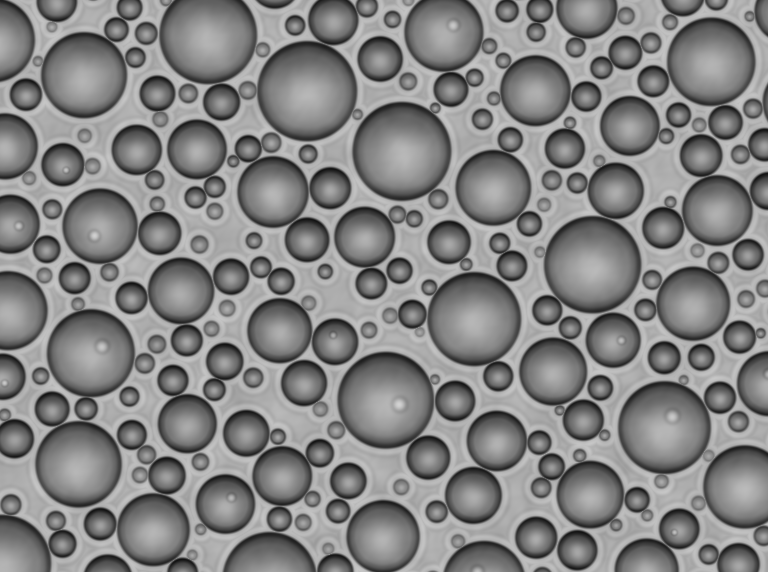
Write a WebGL 2 fragment shader that draws this texture.

```glsl
#version 300 es
precision highp float;
uniform vec2 u_resolution;
out vec4 fragColor;

const float BIG = 0.195, MEDIUM = 0.116, SMALL = 0.07;   // cell sizes

vec3 hash3(vec2 cell, float seed) {
  vec3 q = fract(cell.xyx * vec3(0.1031, 0.1030, 0.0973) + seed * 0.137);
  q += dot(q, q.yxz + 33.33);
  return fract((q.xxy + q.yzz) * q.zyx);
}

// Brick grid whose rows slide by a random amount
float rowShift(float row, float size) { return hash3(vec2(row, 7.0), size * 90.0).x; }

vec2 cellNear(vec2 p, float size, int k) {
  vec2 g = p / size - 0.5;
  float row = floor(g.y) + float(k >> 1);
  return vec2(floor(g.x - rowShift(row, size)) + float(k & 1), row);
}

vec2 cellPoint(vec2 cell, float size, vec2 f) {
  return (cell + vec2(rowShift(cell.y, size), 0.0) + f) * size;
}

float edgeRoom(vec2 f, float size) {
  vec2 room = 0.495 - abs(f - 0.5);
  return min(room.x, room.y) * size;
}

// Bubbles are (centre, radius, random); each size fills the gaps left by larger ones
vec4 bigBubble(vec2 cell) {
  vec3 h = hash3(cell, 1.0);
  float r = mix(0.26, 0.45, h.z);
  vec2 f = 0.5 + (h.xy * 2.0 - 1.0) * (0.49 - r);
  return vec4(cellPoint(cell, BIG, f), r * BIG, fract(h.x * 17.0 + h.y));
}

float bigGap(vec2 p) {
  float gap = 1.0;
  for (int k = 0; k < 4; k++) {
    vec4 b = bigBubble(cellNear(p, BIG, k));
    gap = min(gap, length(p - b.xy) - b.z);
  }
  return gap;
}

vec4 mediumBubble(vec2 cell) {
  vec4 best = vec4(0.0, 0.0, -1.0, 0.0);
  float limit = mix(0.036, 0.055, hash3(cell, 2.0).z);
  for (int i = 0; i < 7; i++) {
    vec3 h = hash3(cell, 3.0 + float(i) * 1.7);
    vec2 f = mix(vec2(0.2), vec2(0.8), h.xy);
    vec2 c = cellPoint(cell, MEDIUM, f);
    float r = min(limit, min(edgeRoom(f, MEDIUM), bigGap(c) - 0.001));
    if (r > max(best.z, 0.014)) best = vec4(c, r, h.z);
  }
  return best;
}

float mediumGap(vec2 p) {
  float gap = 1.0;
  for (int k = 0; k < 4; k++) {
    vec4 b = mediumBubble(cellNear(p, MEDIUM, k));
    gap = min(gap, length(p - b.xy) - b.z);
  }
  return gap;
}

vec4 smallBubble(vec2 cell) {
  vec4 best = vec4(0.0, 0.0, -1.0, 0.0);
  float limit = mix(0.012, 0.033, hash3(cell, 8.0).z);
  for (int i = 0; i < 3; i++) {
    vec3 h = hash3(cell, 9.0 + float(i) * 1.7);
    vec2 f = mix(vec2(0.2), vec2(0.8), h.xy);
    vec2 c = cellPoint(cell, SMALL, f);
    float r = min(limit, min(edgeRoom(f, SMALL), bigGap(c)));
    if (r > max(best.z, 0.008)) r = min(r, mediumGap(c));
    if (r > max(best.z, 0.008)) best = vec4(c, r, h.z);
  }
  return best;
}

void keepNearest(vec2 p, vec4 b, inout vec4 nearest, inout float dist) {
  float d = length(p - b.xy) - b.z;
  if (d < dist) { dist = d; nearest = b; }
}

float mottle(vec2 p) {
  float sum = 0.0, amp = 0.5;
  for (int i = 0; i < 4; i++) {
    p = mat2(0.8, 0.6, -0.6, 0.8) * p * 1.7 + 1.3;
    sum += amp * sin(p.x + 1.5 * sin(p.y)) * cos(p.y * 0.8);
    amp *= 0.7;
  }
  return sum;
}

float bubbleTone(vec2 q, float r, float rnd, float grain) {
  float t = length(q), large = smoothstep(0.02, 0.075, r);
  vec2 e = q + vec2(0.0, 0.1);
  float tone = mix(0.36, 0.44, large) + 0.27 * exp(-dot(e, e) * mix(4.5, 2.8, large));
  tone -= 0.12 * smoothstep(0.0, 0.9, q.y) + 0.11 * smoothstep(0.55, 0.97, -q.y);
  tone -= 0.18 * smoothstep(mix(0.6, 0.76, large), 0.97, t);
  tone += 0.018 * large * sin(t * 38.0) * smoothstep(0.6, 0.9, t) + 0.03 * grain;
  // Occasional glint with a dark ring
  float g = length(q - 0.3 * vec2(cos(rnd * 90.0), sin(rnd * 90.0)));
  float glint = 0.16 * exp(-g * g * 90.0) - 0.08 * exp(-pow((g - 0.15) * 18.0, 2.0));
  return tone + glint * step(0.8, rnd) * step(0.033, r);
}

void main() {
  mat2 tilt = mat2(0.86, 0.51, -0.51, 0.86);
  vec2 uv = gl_FragCoord.xy / u_resolution.y;
  vec2 p = tilt * uv + 3.0;
  vec4 b = vec4(0.0);
  float dist = 1.0;
  for (int k = 0; k < 4; k++) {
    keepNearest(p, bigBubble(cellNear(p, BIG, k)), b, dist);
    keepNearest(p, mediumBubble(cellNear(p, MEDIUM, k)), b, dist);
    keepNearest(p, smallBubble(cellNear(p, SMALL, k)), b, dist);
  }
  // Pale liquid with diffraction fringes
  float grain = mottle(uv * 22.0);
  float ground = 0.685 + 0.045 * grain;
  ground += 0.05 * exp(-pow((dist - 0.007) / 0.004, 2.0));
  ground -= 0.035 * exp(-pow((dist - 0.014) / 0.004, 2.0));
  // Bubble body, lit upright; some tiny ones lie out of focus
  vec2 q = transpose(tilt) * (p - b.xy) / max(b.z, 0.001);
  float body = bubbleTone(q, b.z, b.w, grain);
  float soft = max(0.003, 0.8 / u_resolution.y);
  float cover = 1.0 - smoothstep(-soft, soft, dist);
  cover *= mix(0.4 + 0.5 * b.w, 1.0, smoothstep(0.01, 0.024, b.z));
  fragColor = vec4(vec3(mix(ground, body, cover)), 1.0);
}
```
